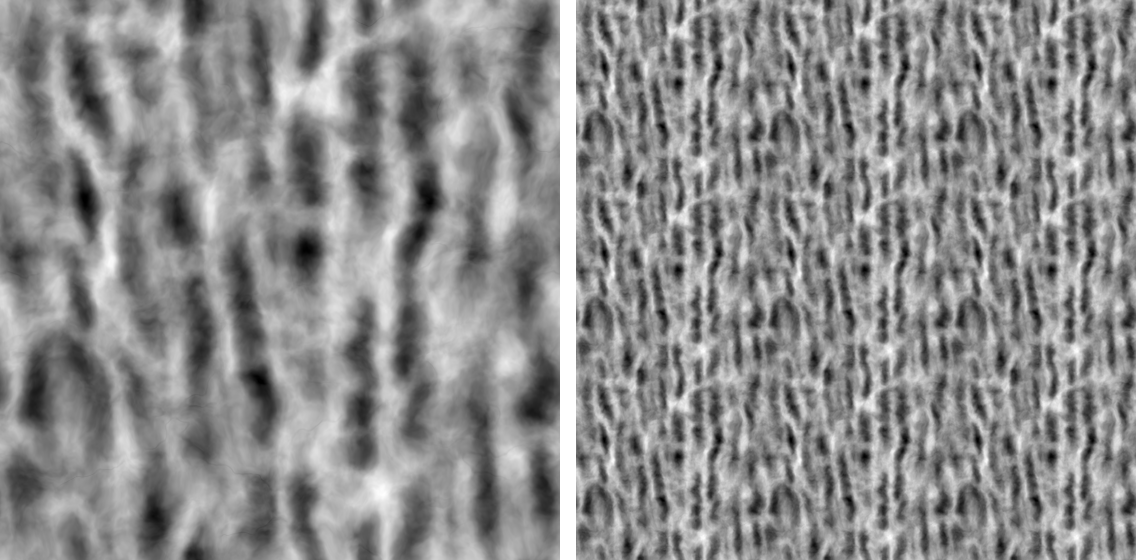
Left, the tile; right, the same tile 3 across and 3 down.
Give the GLSL for this texture, as a WebGL 1 fragment shader.

```glsl
precision highp float;

uniform vec2 u_resolution;

#define GRID vec2(10.0, 5.0)
#define HALF_WIDTH 0.042
#define HALF_LENGTH 0.118
#define BASE_GREY 0.565
#define STREAK_DEPTH 0.38
#define HALO 0.10
#define WARP 0.026
#define FINE_WARP 0.014
#define RIDGE_CONTRAST 0.34
#define BLOTCH_CONTRAST 0.36
#define GRAIN_CONTRAST 0.29
#define CREASE_CONTRAST 0.03

const float TAU = 6.2831853;

float hash(vec2 p) {
  return fract(sin(dot(p, vec2(127.1, 311.7))) * 43758.5453);
}

// Whole-number wrap, safe against rounding at the period
vec2 wrapCell(vec2 cell, vec2 period) {
  return floor(mod(cell + 0.5, period));
}

// Value noise that repeats once per canvas
float noise(vec2 uv, vec2 period, float seed) {
  vec2 p = uv * period;
  vec2 cell = floor(p);
  vec2 f = p - cell;
  f = f * f * f * (f * (f * 6.0 - 15.0) + 10.0);
  float a = hash(wrapCell(cell, period) + seed);
  float b = hash(wrapCell(cell + vec2(1.0, 0.0), period) + seed);
  float c = hash(wrapCell(cell + vec2(0.0, 1.0), period) + seed);
  float d = hash(wrapCell(cell + 1.0, period) + seed);
  return mix(mix(a, b, f.x), mix(c, d, f.x), f.y);
}

// Four octaves, centred on zero
float fbm(vec2 uv, vec2 period, float seed) {
  float sum = 0.0;
  float gain = 0.55;
  for (int i = 0; i < 4; i++) {
    sum += gain * (noise(uv, period, seed) - 0.5);
    period *= 2.0;
    gain *= 0.5;
    seed += 17.0;
  }
  return sum;
}

// Pointed spindles in jittered staggered cells: x darkness, y pale rim
vec2 streaks(vec2 uv) {
  float light = 1.0;
  float rim = 0.0;
  for (int i = -1; i <= 1; i++) {
    float column = floor(uv.x * GRID.x) + float(i);
    float columnId = floor(mod(column + 0.5, GRID.x));
    vec2 p = uv * GRID + vec2(0.0, hash(vec2(columnId, 5.0)));
    for (int j = -1; j <= 1; j++) {
      vec2 cell = vec2(column, floor(p.y) + float(j));
      vec2 id = wrapCell(cell, GRID);
      vec2 jitter = vec2(hash(id + 11.0), hash(id + 23.0)) - 0.5;
      vec2 offset = (p - cell - 0.5 - jitter * 0.4) / GRID;

      // Lean drifts across the canvas
      float lean = -0.05 - 0.09 * sin(TAU * (id.x + 0.5) / GRID.x);
      offset.x -= offset.y * (lean + 0.24 * (hash(id + 37.0) - 0.5));

      vec2 size = vec2(HALF_WIDTH * mix(0.75, 1.15, hash(id + 41.0)),
                       HALF_LENGTH * mix(0.55, 1.35, hash(id + 53.0)));
      vec2 q = abs(offset) / size;
      float radius = sqrt(q.x * q.x + q.y * q.y * q.y);
      float strength = mix(0.4, 1.0, hash(id + 67.0));
      light *= 1.0 - strength * (1.0 - smoothstep(0.05, 0.95, radius));
      rim += strength * smoothstep(0.6, 1.2, radius) * (1.0 - smoothstep(1.2, 1.8, radius));
    }
  }
  return vec2(1.0 - light, min(rim, 1.5));
}

void main() {
  vec2 uv = gl_FragCoord.xy / u_resolution;

  // Gentle bending of all features, then a finer raggedness
  vec2 bend = vec2(fbm(uv, vec2(7.0, 8.0), 3.0), fbm(uv, vec2(8.0, 6.0), 71.0));
  vec2 ragged = vec2(fbm(uv, vec2(21.0, 19.0), 83.0), fbm(uv, vec2(19.0, 17.0), 97.0));
  vec2 p = uv + WARP * bend * vec2(1.4, 2.5) + FINE_WARP * ragged * vec2(1.0, 1.8);

  // Mottling: upright, round, diagonal and fine
  vec2 streak = streaks(p);
  float dark = streak.x;
  float ridge = fbm(p, vec2(18.0, 6.0), 131.0);
  float blotch = fbm(p, vec2(13.0, 11.0), 211.0);
  float diagonal = fbm(vec2(p.x - p.y, p.x + p.y), vec2(11.0, 5.0), 251.0);
  float grain = fbm(p, vec2(32.0, 26.0), 307.0);

  // Faint thin wrinkles along noise contours, only in places
  float contour = abs(fbm(p, vec2(7.0, 9.0), 401.0));
  float crease = 1.0 - smoothstep(0.0, 0.025, contour);
  crease *= smoothstep(0.45, 0.8, noise(p, vec2(9.0, 11.0), 503.0));

  // Streaks break up where the mottling is light
  dark *= 1.0 - 0.4 * grain - 0.9 * blotch - 0.5 * diagonal;
  float grey = BASE_GREY - STREAK_DEPTH * dark + HALO * streak.y * (1.0 - streak.x);
  grey += (RIDGE_CONTRAST * ridge + BLOTCH_CONTRAST * (blotch + 0.6 * diagonal)) * (1.0 - 0.6 * streak.x);
  grey += GRAIN_CONTRAST * grain * (1.0 - 0.4 * streak.x) - CREASE_CONTRAST * crease;

  // Bright glow in a few gaps
  float glow = smoothstep(0.65, 0.95, noise(p, vec2(12.0, 7.0), 601.0));
  grey += 0.11 * glow * (1.0 - streak.x);

  gl_FragColor = vec4(vec3(clamp(grey, 0.0, 1.0)), 1.0);
}
```
